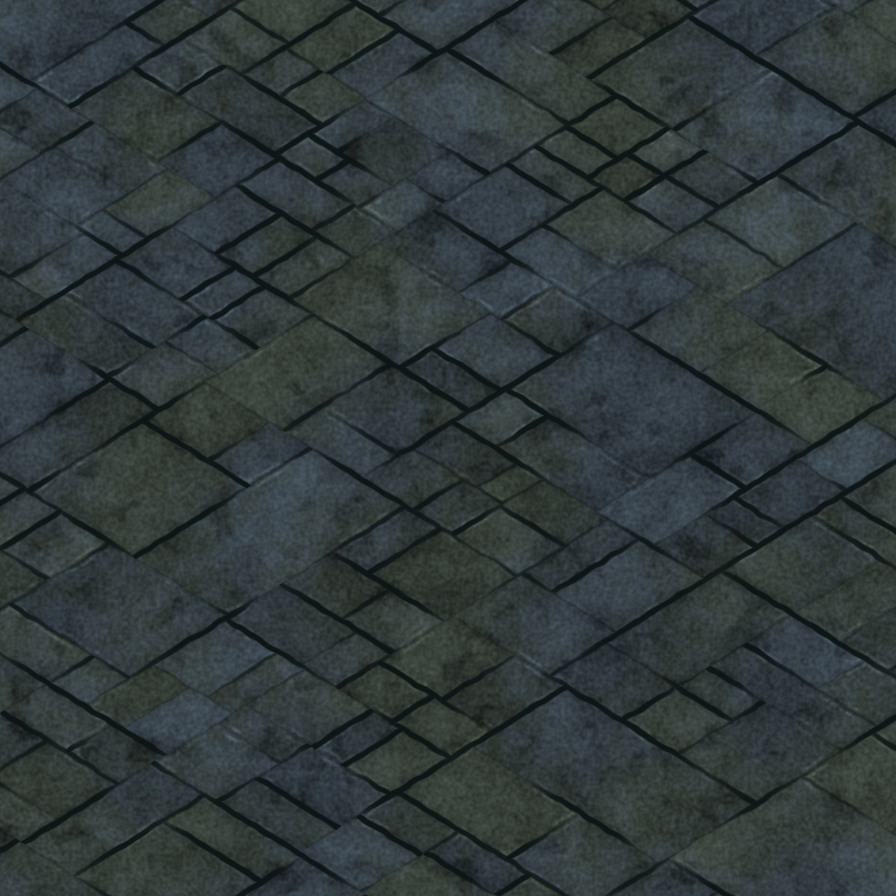
Give the GLSL for this texture, as a Shadertoy shader.

```glsl
const vec3 SLATE = vec3(0.212, 0.247, 0.254);
const vec3 BLUE_TINT = vec3(0.97, 1.0, 1.10);
const vec3 MOSS_TINT = vec3(1.03, 1.02, 0.88);
const vec3 JOINT = vec3(0.045, 0.078, 0.080);
const float SLOPE = 0.62;
const float CELL = 0.175;

struct Stone { vec2 lo; vec2 hi; vec2 seed; };

vec2 hash2(vec2 p) {
    vec3 q = fract(p.xyx * vec3(0.1031, 0.1030, 0.0973));
    q += dot(q, q.yzx + 33.33);
    return fract((q.xx + q.yz) * q.zy);
}

float gradientDot(vec2 cell, vec2 offset) {
    float angle = 6.2832 * hash2(cell).x;
    return dot(vec2(cos(angle), sin(angle)), offset);
}

float gradientNoise(vec2 p) {
    vec2 i = floor(p), f = fract(p);
    vec2 u = f * f * f * (f * (f * 6.0 - 15.0) + 10.0);
    vec2 e = vec2(1.0, 0.0);
    float bottom = mix(gradientDot(i, f), gradientDot(i + e, f - e), u.x);
    float top = mix(gradientDot(i + e.yx, f - e.yx), gradientDot(i + 1.0, f - 1.0), u.x);
    return mix(bottom, top, u.y);
}

float fbm(vec2 p) {
    float sum = 0.0, amp = 1.0;
    for (int k = 0; k < 4; k++) {
        sum += amp * gradientNoise(p);
        p = mat2(1.6, 1.2, -1.2, 1.6) * p + 7.3;
        amp *= 0.55;
    }
    return sum;
}

float shift(vec2 vertex) {
    return (hash2(vertex + 41.0).x - 0.5) * 0.76;
}

// Pinwheel tile: lines through the corners alternate in direction
Stone pinwheelTile(vec2 c) {
    float a = shift(c), b = shift(c + 1.0);
    float r = shift(c + vec2(1.0, 0.0)), t = shift(c + vec2(0.0, 1.0));
    bool even = mod(c.x + c.y, 2.0) < 0.5;
    vec2 lo = even ? vec2(a, r) : vec2(t, a);
    vec2 hi = even ? vec2(b, t) : vec2(r, b);
    return Stone(c + lo, c + 1.0 + hi, c);
}

// Cuts a tile at random into smaller stones
Stone splitStone(Stone s, vec2 p) {
    for (int k = 0; k < 4; k++) {
        vec2 size = s.hi - s.lo;
        vec2 h = hash2(s.seed * 3.7 + float(k) * 11.3 + 5.0);
        bool alongX = size.x > size.y * mix(0.6, 1.2, h.y);
        float extent = alongX ? size.x : size.y;
        if (h.x > 0.62 || extent < 0.5) continue;
        float cut = mix(0.28, 0.72, fract(h.y * 7.0)) * extent;
        bool upper = alongX ? p.x > s.lo.x + cut : p.y > s.lo.y + cut;
        vec2 move = alongX ? vec2(cut, 0.0) : vec2(0.0, cut);
        vec2 rest = alongX ? vec2(extent - cut, 0.0) : vec2(0.0, extent - cut);
        if (upper) s.lo += move; else s.hi -= rest;
        s.seed += upper ? vec2(17.3, 5.7) : vec2(3.1, 29.9);
    }
    return s;
}

Stone findStone(vec2 p) {
    Stone found = pinwheelTile(floor(p));
    for (int j = -1; j <= 1; j++)
    for (int i = -1; i <= 1; i++) {
        Stone s = pinwheelTile(floor(p) + vec2(i, j));
        if (all(greaterThanEqual(p, s.lo)) && all(lessThan(p, s.hi))) found = s;
    }
    return splitStone(found, p);
}

// Joint darkness; wear thins and fades it
float jointLine(float dist, float wear, float soft) {
    float width = mix(0.0007, 0.0030, wear);
    float line = 1.0 - smoothstep(width - soft, width + soft, dist);
    return line * mix(0.25, 1.0, wear);
}

void mainImage(out vec4 fragColor, in vec2 fragCoord) {
    vec2 uv = fragCoord / iResolution.y;
    float soft = max(0.0013, 0.7 / iResolution.y);

    // Skewed paving axes with slightly ragged edges
    vec2 ragged = uv + 0.0022 * vec2(gradientNoise(uv * 55.0), gradientNoise(uv * 55.0 + 30.0));
    vec2 p = 0.5 * vec2(ragged.x + ragged.y / SLOPE, ragged.x - ragged.y / SLOPE) / CELL + 20.0;
    Stone s = findStone(p);
    vec2 edge = min(p - s.lo, s.hi - p) * CELL;
    float nearest = min(edge.x, edge.y);
    vec2 rnd = hash2(s.seed * 2.3 + 9.0);

    // Stone surface: patches, stains and fine grain
    float patches = fbm(uv * 8.0 + rnd * 3.0);
    float stains = fbm(uv * 34.0);
    float grain = gradientNoise(uv * 150.0) + gradientNoise(uv * 235.0 + 9.0);
    float tone = 1.03 + 0.20 * (rnd.x - 0.5) + 0.24 * patches + 0.17 * stains + 0.22 * grain;
    tone -= 0.24 * smoothstep(0.15, 0.6, fbm(uv * 22.0 + 60.0));
    float tint = gradientNoise(uv * 5.0 + 13.0) + 0.6 * (rnd.y - 0.5) + 0.25 * stains;
    vec3 color = SLATE * tone * mix(MOSS_TINT, BLUE_TINT, smoothstep(-0.45, 0.45, tint));

    // Worn joints, grime beside them and pale chipped rims
    float wearX = smoothstep(-0.30, 0.22, gradientNoise(uv * 8.0 + 71.0));
    float wearY = smoothstep(-0.30, 0.22, gradientNoise(uv * 8.0 + 23.0));
    float wear = edge.x < edge.y ? wearX : wearY;
    float joint = max(jointLine(edge.x, wearX, soft), jointLine(edge.y, wearY, soft));
    float rim = smoothstep(0.002, 0.004, nearest) * (1.0 - smoothstep(0.004, 0.008, nearest));
    color *= 1.0 - 0.22 * mix(0.4, 1.0, wear) * exp(-nearest / 0.009);
    color *= 1.0 + 0.35 * rim * smoothstep(0.05, 0.5, fbm(uv * 16.0 + 90.0));
    color = mix(color, JOINT, 0.95 * joint);

    fragColor = vec4(color, 1.0);
}
```
